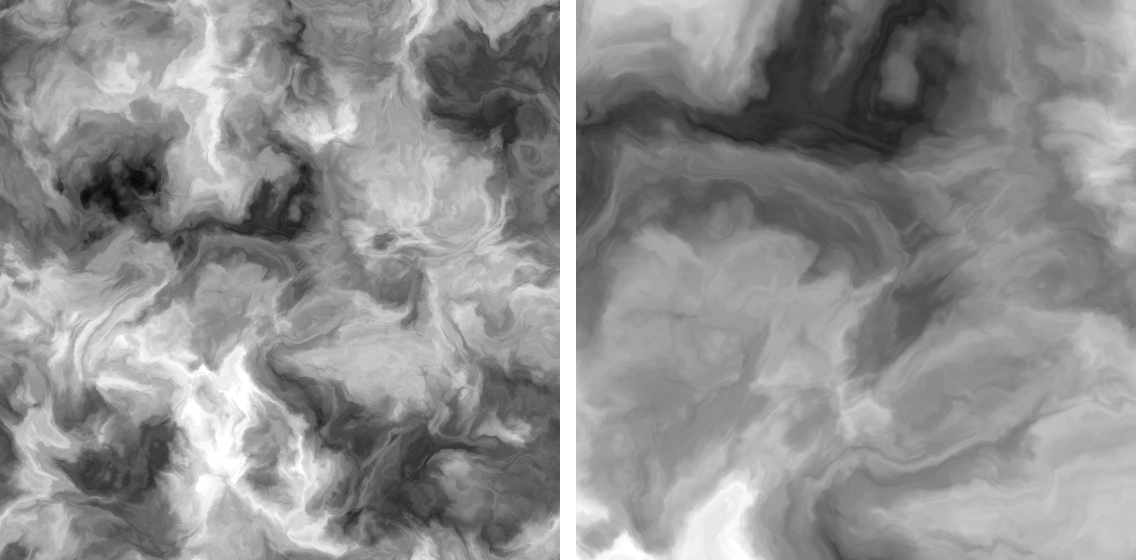
Left, the full canvas; right, a detail of the centre.
Give the GLSL for this texture, as a three.js fragment shader.

```glsl
varying vec2 vUv;

#define CELLS 4.0        // whole cells across the tile
#define OCTAVES 7
#define GAIN 0.47        // amplitude kept per octave
#define WARP 0.95        // displacement of the smoke, in cells
#define SWIRL 0.7        // displacement of the warp itself
#define MEAN_GRAY 0.56
#define CONTRAST 0.74
#define SEED 3.0

// Unit gradient at a lattice point, wrapped to the period
vec2 gradient(vec2 cell, float period, float seed) {
  cell = mod(cell, period);
  float h = fract(sin(dot(cell, vec2(127.1, 311.7)) + seed * 74.7) * 43758.5453);
  float angle = 6.2831853 * h;
  return vec2(cos(angle), sin(angle));
}

// Periodic gradient noise
float noise(vec2 p, float period, float seed) {
  vec2 i = floor(p);
  vec2 f = p - i;
  vec2 u = f * f * f * (f * (f * 6.0 - 15.0) + 10.0);
  vec2 e = vec2(1.0, 0.0);
  float a = dot(gradient(i, period, seed), f);
  float b = dot(gradient(i + e.xy, period, seed), f - e.xy);
  float c = dot(gradient(i + e.yx, period, seed), f - e.yx);
  float d = dot(gradient(i + e.xx, period, seed), f - e.xx);
  return mix(mix(a, b, u.x), mix(c, d, u.x), u.y);
}

// Octave sum; crease blends from smooth noise (0) to folded noise (1)
float fbm(vec2 p, float crease, float seed) {
  float sum = 0.0;
  float amplitude = 1.0;
  float period = CELLS;
  for (int k = 0; k < OCTAVES; k++) {
    float n = noise(p, period, seed + float(k));
    float folded = 2.0 * abs(n) - 0.33;
    sum += amplitude * mix(n, folded, crease);
    amplitude *= GAIN;
    period *= 2.0;
    p = p * 2.0 + vec2(0.37, 0.61);
  }
  return sum;
}

vec2 displacement(vec2 p, float crease, float seed) {
  return vec2(fbm(p, crease, seed), fbm(p, crease, seed + 17.0));
}

void main() {
  vec2 p = vUv * CELLS;

  // Swirl the warp, then warp the smoke
  vec2 swirl = SWIRL * displacement(p, 0.3, SEED);
  vec2 warp = WARP * displacement(p + swirl, 0.6, SEED + 41.0);
  float smoke = fbm(p + warp, 0.0, SEED + 83.0);

  float gray = clamp(MEAN_GRAY + CONTRAST * smoke, 0.0, 1.0);
  gl_FragColor = vec4(vec3(gray), 1.0);
}
```
